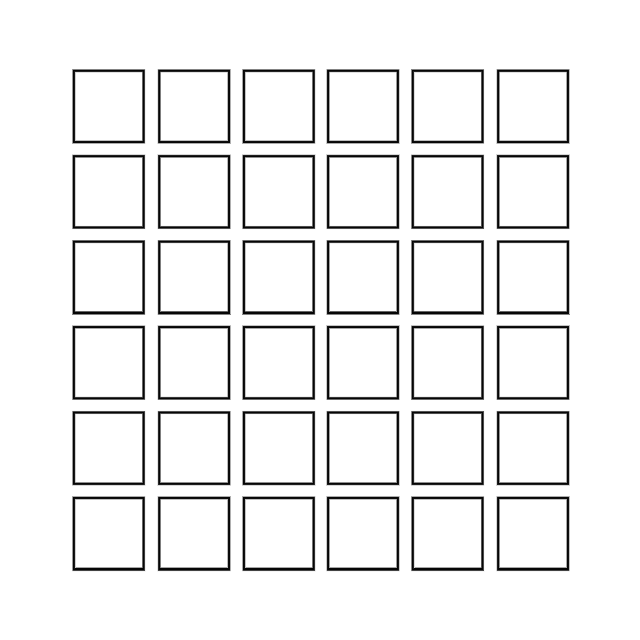
A WebGL 1 fragment shader for this pattern:

```glsl
precision highp float;

uniform vec2 u_resolution;

const vec3 PAPER = vec3(1.0);
const vec3 INK = vec3(0.02);
const float COUNT = 6.0;                        // squares across and down
const vec2 GRID_CENTER = vec2(0.5014, 0.5);
const vec2 PITCH = vec2(0.1326, 0.1335);
const vec2 HALF_SIZE = vec2(0.0545, 0.0557);    // to the middle of the line
const float LINE_WIDTH = 0.0039;
const float HEAVY_EXTRA = 0.0010;               // added to heavy bottom edges
const float HEAVY_PERIOD = 3.0;                 // rows between heavy edges
const float COLUMN_DRIFT = 0.0009;              // uneven column spacing
const float SOFTNESS = 0.0014;
const float TAU = 6.2831853;

// Middle of the square in a given column and row
vec2 squareCenter(vec2 cell) {
  vec2 center = GRID_CENTER + (cell - 0.5 * (COUNT - 1.0)) * PITCH;
  center.x += COLUMN_DRIFT * sin(TAU * cell.x / (COUNT - 1.0));
  return center;
}

// Signed distance to a mitred square outline
float outlineDistance(vec2 p, float row) {
  vec2 edge = abs(p) - HALF_SIZE;
  bool onBottom = p.y < 0.0 && edge.y > edge.x;
  bool heavyRow = mod(row, HEAVY_PERIOD) < 0.5;
  float width = LINE_WIDTH + (onBottom && heavyRow ? HEAVY_EXTRA : 0.0);
  return abs(max(edge.x, edge.y)) - 0.5 * width;
}

void main() {
  float side = min(u_resolution.x, u_resolution.y);
  vec2 p = (gl_FragCoord.xy - 0.5 * u_resolution) / side + 0.5;

  // Nearest square, limited to the grid so the margins stay blank
  vec2 cell = floor((p - GRID_CENTER) / PITCH + 0.5 * COUNT);
  cell = clamp(cell, 0.0, COUNT - 1.0);

  float d = outlineDistance(p - squareCenter(cell), cell.y);
  float blur = max(SOFTNESS, 0.7 / side);
  float ink = 1.0 - smoothstep(-blur, blur, d);
  gl_FragColor = vec4(mix(PAPER, INK, ink), 1.0);
}
```
